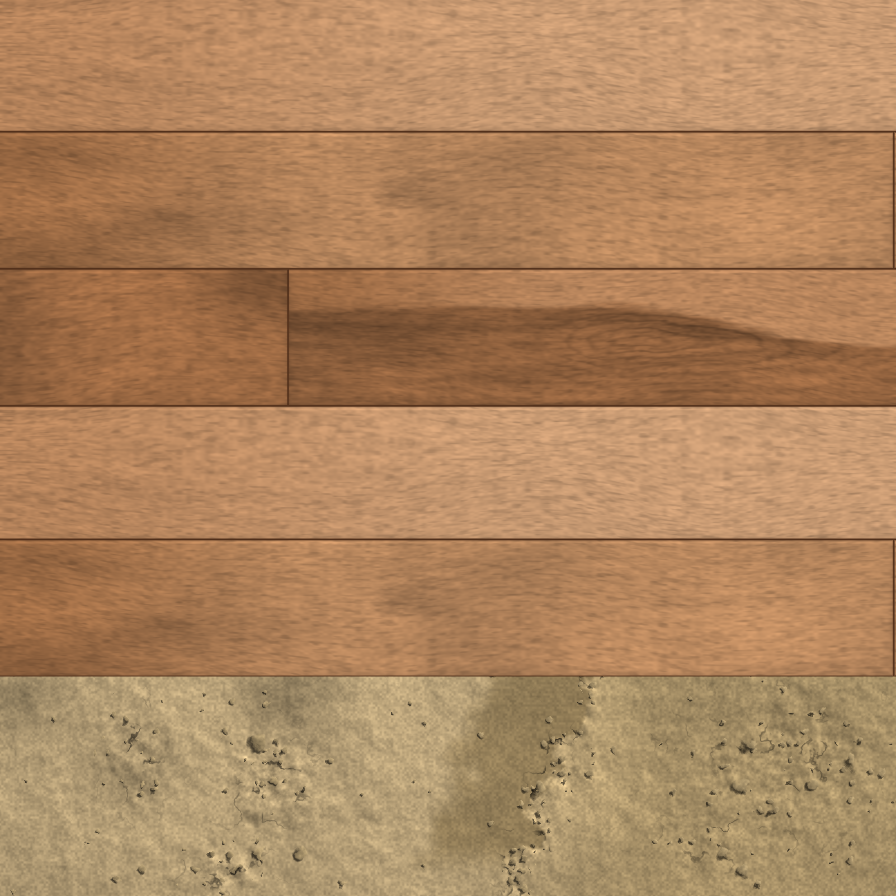
This texture is drawn by a WebGL 2 fragment shader. Its source:

```glsl
#version 300 es
precision highp float;
uniform vec2 u_resolution;
out vec4 outColor;

float hash(vec2 p) { return fract(sin(dot(p, vec2(127.1, 311.7))) * 43758.5); }

float noise(vec2 p) {
  vec2 i = floor(p), f = fract(p), e = vec2(1, 0);
  f = f * f * (3.0 - 2.0 * f);
  return mix(mix(hash(i), hash(i + e), f.x), mix(hash(i + e.yx), hash(i + 1.0), f.x), f.y);
}

float fbm(vec2 p) {
  float sum = 0.0;
  for (float amp = 0.5; amp > 0.02; amp *= 0.5) {
    sum += amp * noise(p);
    p = mat2(1.6, 1.2, -1.2, 1.6) * p + 7.3;
  }
  return sum;
}

// Soft elliptical spot, 1 at its centre
float blob(vec2 p, float x, float y, float rx, float ry) {
  vec2 d = (p - vec2(x, y)) / vec2(rx, ry);
  return exp(-dot(d, d));
}

// Short, slightly wavy pores centred on zero
float grain(vec2 p) {
  p.y += 0.03 * noise(p * vec2(5.0, 9.0)) + 0.025 * p.x;
  float pores = smoothstep(0.5, 0.95, noise(p * vec2(85.0, 420.0)));
  return 0.5 * noise(p * vec2(100.0, 350.0)) + 0.4 * noise(p * vec2(190.0, 470.0))
       + 0.25 * noise(p * vec2(16.0, 150.0)) - 0.49 - 0.4 * pores;
}

// q: x on the canvas, y from 0 to 1 across the board
vec3 lightBoard(vec2 q) {
  vec3 col = mix(vec3(0.72, 0.52, 0.36), vec3(0.785, 0.605, 0.45), smoothstep(0.0, 0.65, q.x));
  return col * (0.96 + 0.08 * fbm(q * vec2(5.0, 2.5)) - 0.05 * blob(q, 0.2, 0.35, 0.3, 0.12));
}

vec3 mediumBoard(vec2 q) {
  vec3 col = mix(vec3(0.645, 0.44, 0.28), vec3(0.71, 0.52, 0.36), smoothstep(0.0, 0.4, q.x));
  float shade = 0.9 + 0.21 * fbm(vec2(q.x * 9.0 + q.y, q.y * 2.5 - q.x * 3.0));
  shade -= 0.06 * smoothstep(0.47, 0.5, q.x + 0.05 * q.y) * smoothstep(0.75, 0.55, q.x);
  shade -= 0.14 * blob(q, 0.08, 0.82, 0.1, 0.17) + 0.13 * blob(q, 0.19, 0.35, 0.08, 0.18);
  shade -= 0.13 * blob(q, 0.447, 0.56, 0.018, 0.09) + 0.12 * blob(q, 0.0, 0.0, 0.2, 0.3);
  return col * (shade + 0.06 * blob(q, 0.87 - 0.12 * q.y, 0.4, 0.13, 0.35));
}

vec3 darkBoard(vec2 q) {
  float warp = fbm(q * vec2(10.0, 4.0)), streak = fbm(q * vec2(9.0, 16.0));
  // Left piece with faint arches
  float arch = length((q - vec2(0.17, 0.35)) * vec2(5.0, 1.2)) + 0.5 * warp;
  vec3 left = vec3(0.63, 0.425, 0.27) * (0.9 + 0.18 * warp + 0.02 * sin(arch * 45.0)
    - 0.2 * blob(q, 0.29, 0.95, 0.07, 0.3) - 0.15 * blob(q, 0.0, 0.5, 0.05, 0.8));
  // Right piece: pale sapwood over a brown heart with long rings
  float border = 0.72 - 0.3 * smoothstep(0.68, 1.0, q.x) + 0.12 * (streak - 0.5);
  float heart = smoothstep(0.04, -0.04, q.y - border);
  float ring = length((q - vec2(0.72, 0.47)) * vec2(1.7, 1.5)) + 0.3 * warp;
  float rings = pow(0.5 + 0.5 * sin(ring * 65.0), 3.0) * (0.25 + 0.75 * blob(q, 0.78, 0.5, 0.2, 0.3));
  vec3 brown = vec3(0.57, 0.385, 0.245) * (0.82 + 0.34 * streak - 0.14 * rings
    - 0.19 * blob(q, 0.36, 0.6, 0.17, 0.15) - 0.14 * blob(q, 0.78, border - 0.07, 0.3, 0.07)
    + 0.1 * blob(q, 0.95, 0.15, 0.2, 0.2));
  vec3 sap = mix(vec3(0.61, 0.415, 0.265), vec3(0.72, 0.52, 0.36), smoothstep(0.32, 0.65, q.x));
  return mix(left, mix(sap, brown, heart), step(0.322, q.x));
}

vec3 wood(vec2 p) {
  float seams[6] = float[6](0.245, 0.398, 0.547, 0.7, 0.853, 1.005);
  int id = 0;
  for (int i = 1; i < 5; i++) if (p.y > seams[i]) id = i;
  float low = p.y - seams[id], high = seams[id + 1] - p.y, gap = min(low, high);
  vec2 q = vec2(p.x, low / (low + high));
  vec3 col = id == 2 ? darkBoard(q) : id % 3 == 1 ? lightBoard(q) : mediumBoard(q);
  col *= 1.0 + 0.23 * grain(p - vec2(0.0, id > 2 ? 0.455 : 0.0));
  // Bevelled edges, seams and butt joints
  col *= 1.0 + 0.14 * exp(-pow((high - 0.0035) / 0.0015, 2.0));
  if (id == 2) gap = min(gap, abs(p.x - 0.3215));
  if (id % 3 == 0) gap = min(gap, abs(p.x - 0.9975));
  col *= 1.0 - 0.12 * exp(-gap * 250.0);
  return mix(vec3(0.31, 0.18, 0.1), col, smoothstep(0.0, 0.0019, gap));
}

// Ragged clods, each with a shadow at its lower left
vec3 addClods(vec3 col, vec2 p, float scale, float density) {
  vec2 s = p * scale, ragged = vec2(fbm(s * 1.8), fbm(s * 1.8 + 31.0)) - 0.5;
  for (int k = 0; k < 9; k++) {
    vec2 id = floor(s) + vec2(k % 3 - 1, k / 3 - 1);
    float r = 0.12 + 0.28 * hash(id + 4.7), here = step(hash(id + 2.3), density);
    vec2 d = s - id - 0.2 - 0.6 * vec2(hash(id), hash(id + 9.1)) + 0.8 * ragged;
    col *= 1.0 - 0.6 * here * smoothstep(r * 1.1, r * 0.4, length(d + r * 0.5));
    vec3 lit = vec3(0.63, 0.55, 0.4) * (1.0 + 0.2 * (d.x + d.y) / r);
    col = mix(col, lit, here * smoothstep(r, r * 0.6, length(d)));
  }
  return col;
}

vec3 sand(vec2 p) {
  vec3 col = mix(vec3(0.72, 0.63, 0.47), vec3(0.665, 0.575, 0.41), smoothstep(0.5, 0.75, p.x));
  float ridge = p.x - mix(0.57, 0.665, p.y / 0.245) + 0.07 * (fbm(p * 30.0) - 0.5);
  // Rubble gathers on the ridge and in a few patches
  float rubble = 0.05 + 0.8 * exp(-pow(ridge / 0.014, 2.0)) + 0.7 * blob(p, 0.3, 0.13, 0.045, 0.045)
    + 0.6 * blob(p, 0.15, 0.16, 0.03, 0.05) + 0.4 * blob(p, 0.87, 0.15, 0.11, 0.08)
    + 0.7 * blob(p, 0.25, 0.03, 0.035, 0.025) + 0.4 * blob(p, 0.79, 0.06, 0.04, 0.03);
  float relief = fbm(p * 50.0) - fbm(p * 50.0 + 0.24);
  col *= 0.87 + 0.25 * fbm(p * 9.0) + (0.3 + 1.2 * rubble) * relief;
  // Hollow shaded by the slanting ridge, and softer dips
  float hollow = smoothstep(0.006, -0.006, ridge) * smoothstep(-0.13, -0.09, ridge) * smoothstep(0.02, 0.06, p.y);
  col = mix(col, vec3(0.53, 0.45, 0.305) * (0.85 + 0.3 * fbm(p * 40.0)), 0.75 * hollow);
  col *= 1.0 - 0.25 * blob(p, 0.32, 0.22, 0.05, 0.04) - 0.2 * blob(p, 0.15, 0.14, 0.05, 0.04)
    - 0.2 * blob(p, 0.02, 0.22, 0.04, 0.03);
  // Broken crevices among the rubble
  float crack = smoothstep(0.035, 0.0, abs(fbm(p * 32.0) - 0.5)) * smoothstep(0.5, 0.7, noise(p * 60.0));
  col *= 1.0 - 0.6 * crack * min(1.0, 1.3 * rubble);
  col = addClods(addClods(col, p, 90.0, rubble * 0.6), p + 3.7, 42.0, rubble * 0.35);
  return col * (0.91 + 0.18 * noise(p * 400.0));
}

void main() {
  vec2 p = gl_FragCoord.xy / u_resolution;
  outColor = vec4(mix(sand(p), wood(p), smoothstep(0.244, 0.246, p.y)), 1.0);
}
```
